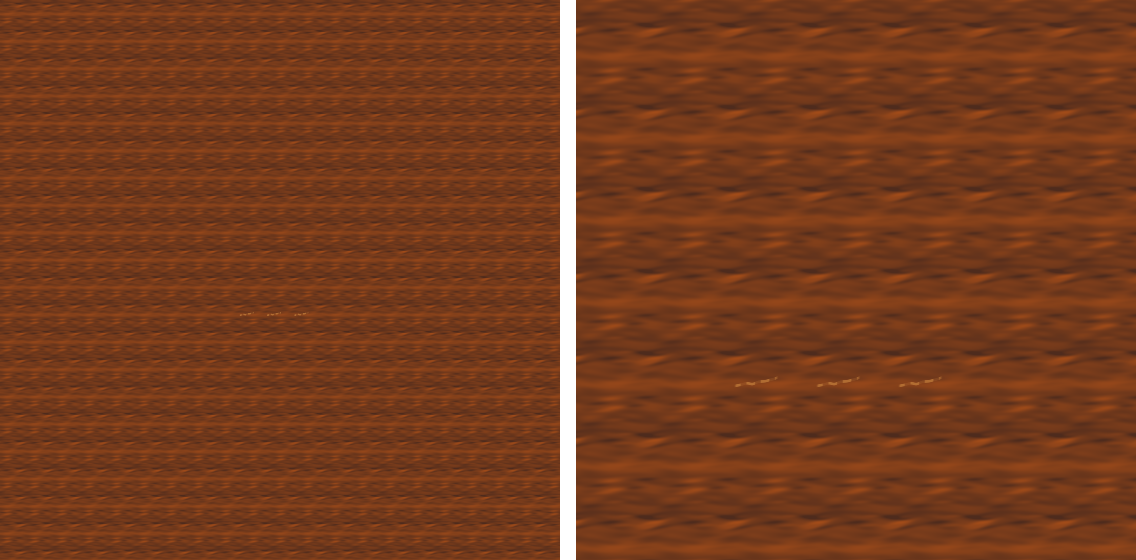
Left: the whole. Right: its middle third, enlarged.
This texture is drawn by a WebGL 2 fragment shader. Its source:

```glsl
#version 300 es
precision highp float;
// Small repeating tiles of reddish-brown wood grain, with scuffs across three tiles.

#define REPEATS 20.48
#define GRAIN_ROWS 12.0
#define GRAIN_CONTRAST 0.95
#define FLECKS 10
#define LIGHT_BAND 0.53
#define KNOT vec2(0.80, 0.19)
#define SIDE_KNOT vec2(0.34, 0.79)
#define SCUFF_FIRST vec2(9.0, 11.0)
#define SCUFF_COUNT 3.0
#define DARK_WOOD vec3(0.35, 0.185, 0.11)
#define LIGHT_WOOD vec3(0.58, 0.275, 0.10)
#define SCUFF_COLOR vec3(0.74, 0.47, 0.22)

uniform vec2 u_resolution;
out vec4 outColor;

float hash(vec2 p) {
  vec3 q = fract(p.xyx * vec3(0.1031, 0.1030, 0.0973));
  q += dot(q, q.yzx + 33.33);
  return fract((q.x + q.y) * q.z);
}

// Value noise on the unit tile, wrapping after "cells" lattice steps.
float tileNoise(vec2 uv, vec2 cells, float seed) {
  vec2 p = uv * cells, i = floor(p), f = fract(p);
  f = f * f * (3.0 - 2.0 * f);
  vec2 a = mod(i, cells), b = mod(i + 1.0, cells);
  return mix(mix(hash(a + seed), hash(vec2(b.x, a.y) + seed), f.x),
             mix(hash(vec2(a.x, b.y) + seed), hash(b + seed), f.x), f.y);
}

// Shortest signed offset between two positions on a wrapping tile.
vec2 wrapOffset(vec2 d) { return fract(d + 0.5) - 0.5; }

float band(float v, float center, float width) {
  float d = fract(v - center + 0.5) - 0.5;
  return exp(-d * d / (width * width));
}

// Soft elongated spot, slanted upwards to the right by "slope".
float streak(vec2 d, vec2 size, float slope) {
  d.y += slope * d.x;
  d /= size;
  return exp(-dot(d, d));
}

// Lightness of the wood on one tile, from 0 (dark) to 1 (light).
float woodTone(vec2 uv) {
  vec2 knot = wrapOffset(uv - KNOT);
  vec2 side = wrapOffset(uv - SIDE_KNOT);
  float bulge = streak(knot, vec2(0.24, 0.14), 0.0);
  vec2 w = uv;
  w.y += 0.016 * sin(6.2832 * (uv.x + uv.y)) + 0.25 * bulge * knot.x;

  // Long fibres and finer lines between them
  float coarse = tileNoise(w, vec2(3.0, GRAIN_ROWS), 7.0);
  float fine = tileNoise(w, vec2(4.0, GRAIN_ROWS * 1.75), 41.0);
  float tone = 0.46 + GRAIN_CONTRAST * (0.5 * coarse + 0.5 * fine - 0.5);

  // Broad light and dark bands
  tone += 0.32 * band(w.y, LIGHT_BAND, 0.075) + 0.08 * band(w.y, 0.26, 0.06);
  tone -= 0.15 * band(w.y, 0.97, 0.12) + 0.10 * band(w.y, 0.72, 0.06);

  // Alternating dark and light flecks
  for (int k = 0; k < FLECKS; k++) {
    float id = float(k);
    vec2 at = vec2(hash(vec2(id, 3.7)), 0.66 + 0.62 * hash(vec2(id, 9.1)));
    float strength = mod(id, 2.0) < 0.5 ? -0.45 : 0.36;
    tone += strength * streak(wrapOffset(uv - at), vec2(0.14, 0.022), 0.06);
  }

  // Bright knots, the larger one with dark edges
  tone += 0.95 * streak(knot, vec2(0.19, 0.030), 0.22);
  tone += 0.55 * streak(side, vec2(0.17, 0.026), 0.10);
  tone -= 0.45 * streak(wrapOffset(knot + vec2(0.14, 0.06)), vec2(0.17, 0.026), -0.16);
  tone -= 0.40 * streak(wrapOffset(knot - vec2(0.08, 0.06)), vec2(0.18, 0.024), 0.16);
  return tone;
}

// Thin, slightly broken scratches, found only in the chosen tiles.
float scuffs(vec2 grid, float pixel) {
  vec2 p = grid + vec2(0.25, 0.0);
  vec2 cell = floor(p), f = fract(p), rel = cell - SCUFF_FIRST;
  if (rel.y != 0.0 || rel.x < 0.0 || rel.x >= SCUFF_COUNT) return 0.0;
  float jag = tileNoise(vec2(f.x, 0.5), vec2(13.0, 2.0), 5.0) - 0.5;
  float d = abs(f.y - (0.54 - 0.16 * f.x + 0.05 * jag));
  float line = 1.0 - smoothstep(0.010, 0.010 + pixel, d);
  float extent = smoothstep(0.0, 0.04, f.x) * (1.0 - smoothstep(0.50, 0.55, f.x));
  float gaps = 0.25 + 0.75 * smoothstep(-0.7, 0.1, sin(f.x * 36.0 + 0.4));
  return line * extent * gaps;
}

void main() {
  vec2 pos = gl_FragCoord.xy / u_resolution;
  vec2 grid = vec2(pos.x, 1.0 - pos.y) * REPEATS;
  float pixel = REPEATS / min(u_resolution.x, u_resolution.y);

  // Average four close samples to smooth the fine grain
  float tone = 0.0;
  for (int s = 0; s < 4; s++) {
    vec2 shift = (vec2(s & 1, s >> 1) - 0.5) * 0.4 * pixel;
    tone += 0.25 * woodTone(fract(grid + shift));
  }
  vec3 color = mix(DARK_WOOD, LIGHT_WOOD, clamp(tone, -0.2, 1.25));
  color = mix(color, SCUFF_COLOR, 0.8 * scuffs(grid, pixel));
  outColor = vec4(color, 1.0);
}
```
